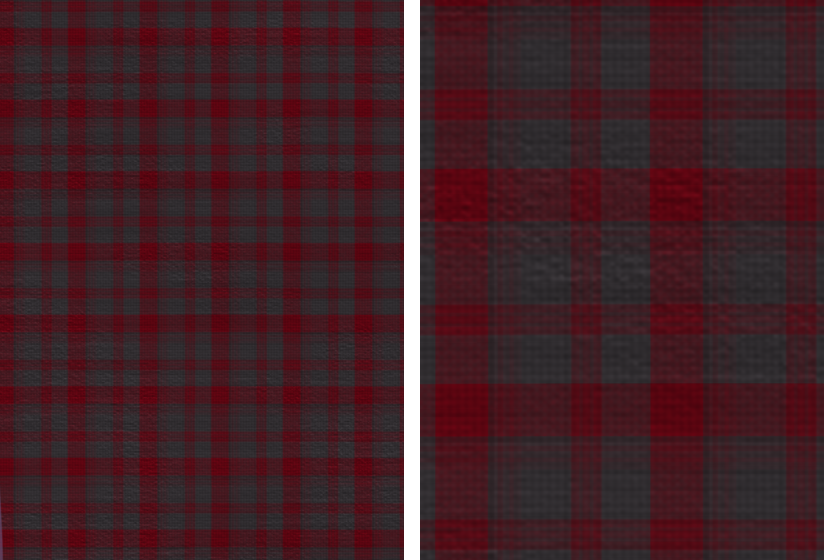
Left, the full canvas; right, a detail of the centre.
Give the GLSL for this pattern, as a WebGL 2 fragment shader.

```glsl
#version 300 es
precision highp float;
// Dark red and charcoal tartan: one square sett is repeated along both axes,
// and the warp and weft colours are blended as fine threads. Embossed noise
// adds nubby cloth, streaked weft rows and shallow creases.
uniform vec2 u_resolution;
out vec4 outColor;

float hash(vec2 p) {
  vec3 q = fract(vec3(p.xyx) * 0.1031);
  q += dot(q, q.yzx + 33.33);
  return fract((q.x + q.y) * q.z);
}

float noise(vec2 p) {
  vec2 i = floor(p), f = fract(p);
  f = f * f * (3.0 - 2.0 * f);
  return mix(mix(hash(i), hash(i + vec2(1, 0)), f.x),
             mix(hash(i + vec2(0, 1)), hash(i + vec2(1, 1)), f.x), f.y);
}

// Smooth coverage of the interval a..b, with edge width w
float band(float s, float a, float b, float w) {
  return clamp((s - a) / w + 0.5, 0.0, 1.0) - clamp((s - b) / w + 0.5, 0.0, 1.0);
}

// x: share of red yarn, y: share of dark guard lines
vec2 sett(float t, float w) {
  float s = fract(t + 0.1) - 0.1;
  float red = 0.04 + 0.94 * band(s, 0.0, 0.245, w);
  red += 0.16 * band(s, 0.245, 0.4, w);
  red += 0.25 * band(s, 0.29, 0.315, w) + 0.2 * band(s, 0.345, 0.365, w);
  red += 0.4 * band(s, 0.63, 0.775, w);
  for (int i = 0; i < 3; i++) {
    float a = 0.635 + 0.05 * float(i);
    red += 0.28 * band(s, a, a + 0.034, w);
  }
  float dark = band(s, 0.245, 0.275, w) + 0.4 * band(s, 0.6, 0.625, w);
  return vec2(red, dark);
}

// Height of the cloth: nubs plus long, nearly horizontal creases
float clothHeight(vec2 p) {
  float nubs = noise(p * vec2(190.0, 260.0)) + 0.5 * noise(p * vec2(360.0, 420.0));
  float bend = 0.03 * noise(p * vec2(7.0, 5.0));
  float crease = noise(vec2(p.x * 9.0, (p.y + bend) * 120.0));
  return nubs + 0.7 * crease;
}

void main() {
  vec2 p = gl_FragCoord.xy / u_resolution.y;
  float px = 1.0 / u_resolution.y;
  float period = 0.128;

  // Slightly uneven weaving, measured from the upper left corner
  vec2 sway = vec2(noise(p * vec2(3.0, 9.0)), noise(p * vec2(9.0, 4.0) + 7.0)) - 0.5;
  vec2 t = (vec2(p.x + 0.0067, 1.0 - p.y - 0.0497) + 0.001 * sway) / period;
  float w = 1.5 * px / period;
  vec2 warp = sett(t.x, w), weft = sett(t.y, w);

  // Yarn colours, with a fine alternation of warp and weft on top
  vec3 charcoal = vec3(0.18, 0.18, 0.19), crimson = vec3(0.358, 0.015, 0.06);
  vec2 thread = sin(6.28318 * 26.0 * t);
  float over = 0.5 + 0.04 * thread.x * thread.y + 0.1 * (noise(p * 300.0) - 0.5);
  vec3 color = mix(charcoal, crimson, mix(warp.x, weft.x, over));
  color *= 1.0 - 0.1 * (warp.y + weft.y);
  color *= 1.0 + 0.035 * thread.x + 0.04 * thread.y;

  // Weft rows differ in tone along their length
  float row = floor(t.y * 26.0);
  color *= 0.95 + 0.1 * noise(vec2(p.x * 5.0, row * 7.3));

  // Worn patches show stronger relief, lit from above
  float worn = smoothstep(0.3, 0.75, noise(p * vec2(8.0, 13.0) + 3.0));
  float slope = clothHeight(p) - clothHeight(p + vec2(0.0006, 0.0022));
  color *= 1.0 + slope * (0.1 + 0.12 * worn);
  color += 0.015 * worn * max(slope, 0.0);

  // Broad fading
  color *= 0.97 + 0.06 * noise(p * 4.0 + 11.0);

  // Pale violet sliver at the lower left edge
  float sliver = 0.005 * smoothstep(0.15, 0.0, p.y);
  float glow = smoothstep(sliver + px, sliver - px, p.x) * smoothstep(0.15, 0.1, p.y);
  color = mix(color, vec3(0.42, 0.34, 0.5), 0.6 * glow);

  outColor = vec4(color, 1.0);
}
```
